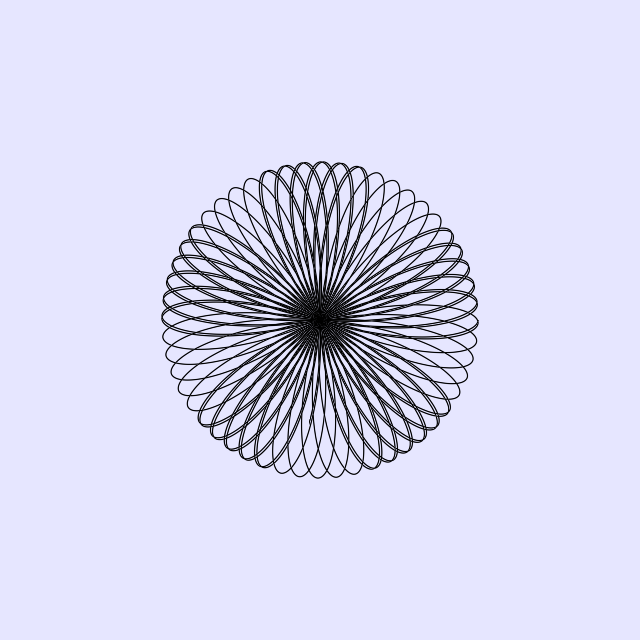
Reproduce this pattern procedurally as a Shadertoy shader.

```glsl
// A thin black rose curve, r = cos(k * angle), on pale lavender.
// k is close to 26/5, so later turns almost retrace the first ones.
// Each pixel tests every half turn of the curve and keeps the nearest strand.

#define ROSE_RADIUS 0.247
#define PETAL_RATE 5.197
#define SWEEP_END 48.8
#define HALF_TURNS 17
#define LINE_HALF_WIDTH 0.00095

const float PI = 3.14159265;
const vec3 PAPER = vec3(0.9, 0.9, 1.0);
const vec3 INK = vec3(0.0);

// First-order distance from a polar point to the strand at one sweep angle.
float strandDistance(float radius, float sweep, float side) {
    float phase = PETAL_RATE * sweep;
    float offset = radius - side * ROSE_RADIUS * cos(phase);
    float slope = ROSE_RADIUS * PETAL_RATE * sin(phase);
    return abs(offset) * radius / max(length(vec2(radius, slope)), 1e-5);
}

// Distance to the whole open curve, which runs clockwise from the right.
float roseDistance(vec2 p) {
    float radius = length(p);
    float angle = radius > 0.0 ? atan(p.y, p.x) : 0.0;
    float nearest = 1.0;
    for (int turn = -1; turn <= HALF_TURNS; turn++) {
        float sweep = float(turn) * PI - angle;
        // Odd half turns reach this point with a negative radius.
        float side = (turn & 1) == 0 ? 1.0 : -1.0;
        if (sweep >= 0.0 && sweep <= SWEEP_END) {
            nearest = min(nearest, strandDistance(radius, sweep, side));
        }
    }
    return nearest;
}

void mainImage(out vec4 fragColor, in vec2 fragCoord) {
    float canvas = min(iResolution.x, iResolution.y);
    vec2 p = (fragCoord - 0.5 * iResolution.xy) / canvas;

    // Soft edge about one pixel wide on either side of the stroke rim.
    float soft = 0.6 / canvas;
    float ink = 1.0 - smoothstep(LINE_HALF_WIDTH - soft,
                                 LINE_HALF_WIDTH + soft, roseDistance(p));
    fragColor = vec4(mix(PAPER, INK, ink), 1.0);
}
```
